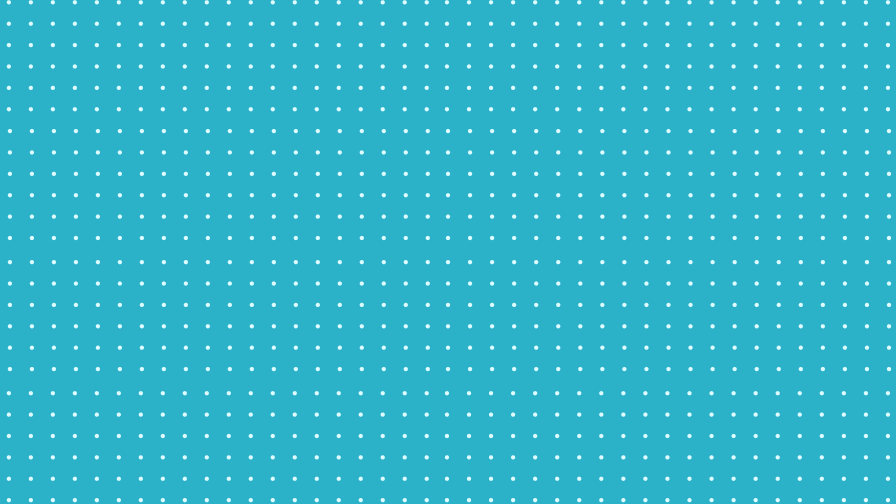
A WebGL 1 fragment shader for this pattern:

```glsl
precision highp float;
// Small pale dots on turquoise: 41 columns by 24 rows, in slightly uneven tiles.

uniform vec2 u_resolution;

// Lengths are in units of 1/432 of the canvas height.
#define UNITS 432.0
#define BACKGROUND vec3(0.170, 0.700, 0.790)
#define DOT_COLOR vec3(0.870, 0.990, 1.000)
#define DOT_RADIUS 1.8
#define ROW_PITCH 18.33
#define ROWS_PER_TILE 6.0
#define TILE_HEIGHT 112.35
#define FIRST_TILE_DROP 2.0
#define OUTER_TILE_SHIFT -0.9
#define LEFT_START 8.5
#define RIGHT_START 384.0
#define COLUMN_PITCH vec2(18.85, 18.9)

// Signed offset to the nearest of the evenly spaced points from start.
float columnOffset(float x, float start, float pitch) {
  float column = floor((x - start) / pitch + 0.5);
  return x - start - column * pitch;
}

// Offset to the nearest row; each tile of rows ends in a wider gap.
float rowOffset(float y, float tile) {
  float start = tile * TILE_HEIGHT + FIRST_TILE_DROP * (1.0 - step(0.5, tile));
  float row = clamp(floor((y - start) / ROW_PITCH + 0.5), 0.0, ROWS_PER_TILE - 1.0);
  return y - start - row * ROW_PITCH;
}

void main() {
  float pixel = UNITS / u_resolution.y;
  vec2 p = gl_FragCoord.xy * pixel;
  p.y = UNITS - p.y;

  // The top and bottom tiles sit slightly to the left of the middle ones.
  float tile = clamp(floor((p.y + 0.5 * ROW_PITCH) / TILE_HEIGHT), 0.0, 3.0);
  float outer = step(1.0, abs(tile - 1.5));
  p.x -= OUTER_TILE_SHIFT * outer;

  // The two halves meet at a narrower column gap.
  float rightHalf = step(RIGHT_START - 0.46 * COLUMN_PITCH.y, p.x);
  float start = mix(LEFT_START, RIGHT_START, rightHalf);
  float pitch = mix(COLUMN_PITCH.x, COLUMN_PITCH.y, rightHalf);

  // Round dot with an edge one pixel wide.
  vec2 offset = vec2(columnOffset(p.x, start, pitch), rowOffset(p.y, tile));
  float edge = length(offset) - DOT_RADIUS;
  float coverage = clamp(0.5 - edge / pixel, 0.0, 1.0);

  gl_FragColor = vec4(mix(BACKGROUND, DOT_COLOR, coverage), 1.0);
}
```
